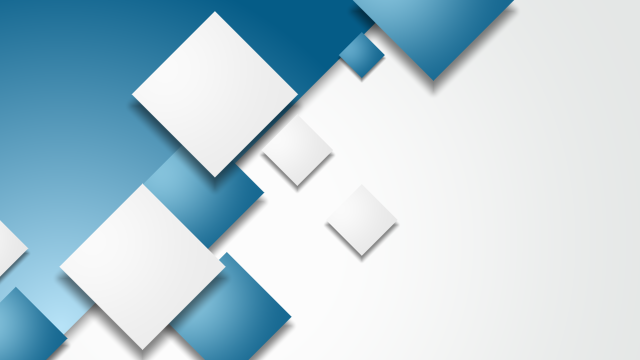
A Shadertoy shader for this background:

```glsl
// Blue and white diamond tiles with soft shadows over a diagonal blue panel.

// Signed distance to a diamond whose corners lie at distance r from its centre
float diamond(vec2 p, float r) {
    vec2 q = abs(vec2(p.x + p.y, p.x - p.y)) * 0.70711 - r * 0.70711;
    return length(max(q, 0.0)) + min(max(q.x, q.y), 0.0);
}

// Antialiased coverage of the inside of a shape
float fill(float d) {
    float pixel = 0.7 / iResolution.y;
    return 1.0 - smoothstep(-pixel, pixel, d);
}

// Lays a shaded diamond and its drop shadow over the colour
void tile(inout vec3 col, vec2 p, vec2 centre, float r, vec3 light, vec3 dark) {
    vec2 q = p - centre;
    float shadow = 1.0 - smoothstep(-0.09 * r, 0.11 * r, diamond(q + vec2(0.0, 0.14 * r), r * 0.98));
    col *= 1.0 - 0.48 * shadow;
    float shade = smoothstep(0.0, 1.6, length(q / r - vec2(-0.6, 0.3)));
    col = mix(col, mix(light, dark, shade), fill(diamond(q, r)));
}

void mainImage(out vec4 fragColor, in vec2 fragCoord) {
    vec2 p = fragCoord / iResolution.y;

    // Pale backdrop, greyer to the right
    float far = smoothstep(0.25, 1.35, length(p - vec2(0.58, 0.33)));
    vec3 col = mix(vec3(0.99), vec3(0.895, 0.905, 0.902), far);

    // Diagonal panel: shadow along its edge, then a glow from the lower left
    float edge = (p.x - p.y - 0.1065) * 0.70711;
    col *= 1.0 - 0.5 * (1.0 - smoothstep(-0.02, 0.04, edge));
    float glow = clamp(length(p - vec2(0.17, 0.09)) / 1.03, 0.0, 1.0);
    vec3 panel = mix(vec3(0.72, 0.89, 0.97), vec3(0.02, 0.36, 0.53), glow);
    col = mix(col, panel, fill(edge));

    vec3 sky = vec3(0.52, 0.76, 0.86), teal = vec3(0.09, 0.41, 0.57);
    vec3 white = vec3(0.98), grey = vec3(0.91);

    // Blue tiles
    tile(col, p, vec2(1.204, 1.0), 0.2245, sky, teal);
    tile(col, p, vec2(1.005, 0.847), 0.064, vec3(0.38, 0.66, 0.79), teal);
    tile(col, p, vec2(0.554, 0.465), 0.18, sky, teal);
    tile(col, p, vec2(0.630, 0.120), 0.18, sky, teal);
    tile(col, p, vec2(0.044, 0.060), 0.1435, sky, teal);

    // White tiles
    tile(col, p, vec2(0.597, 0.738), 0.231, white, vec3(0.925));
    tile(col, p, vec2(0.396, 0.259), 0.231, white, vec3(0.925));
    tile(col, p, vec2(0.826, 0.583), 0.0995, white, grey);
    tile(col, p, vec2(1.005, 0.389), 0.0995, white, grey);
    tile(col, p, vec2(-0.021, 0.310), 0.0995, white, grey);

    fragColor = vec4(col, 1.0);
}
```
